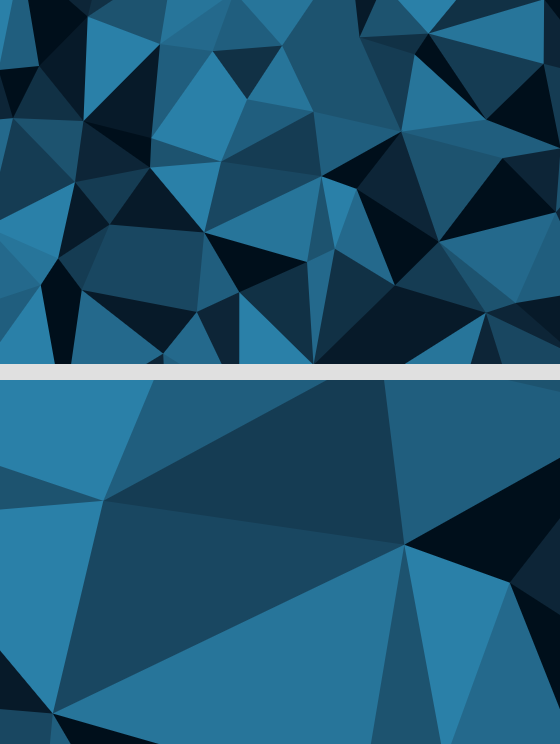
Top, the full canvas; bottom, a detail of the centre.
A WebGL 1 fragment shader for this background:

```glsl
precision highp float;
// Low-poly mesh of flat blue triangles over an irregular, tilted lattice.

uniform vec2 u_resolution;

const float CELLS_HIGH = 5.1;  // lattice cells along the canvas height
const float TILT = 0.4;        // lattice rotation in radians
const float JITTER = 0.82;     // vertex displacement range, below 1 cell
const float SHADES = 11.0;     // number of distinct tones

vec2 hash22(vec2 p) {
  vec3 q = fract(p.xyx * vec3(0.1031, 0.1030, 0.0973));
  q += dot(q, q.yzx + 33.33);
  return fract((q.xx + q.yz) * q.zy);
}

float cross2(vec2 a, vec2 b) {
  return a.x * b.y - a.y * b.x;
}

vec2 rotate(vec2 p, float angle) {
  float c = cos(angle);
  float s = sin(angle);
  return vec2(c * p.x - s * p.y, s * p.x + c * p.y);
}

vec2 latticeVertex(vec2 id) {
  return id + JITTER * (hash22(id + 17.0) - 0.5);
}

// Signed distance to the line a-b, positive on its left.
float edgeDistance(vec2 p, vec2 a, vec2 b) {
  vec2 edge = b - a;
  return cross2(edge, p - a) / max(length(edge), 1e-4);
}

// Antialiased coverage of a counter-clockwise triangle.
float triangleCoverage(vec2 p, vec2 a, vec2 b, vec2 c, float pixel) {
  float d = min(edgeDistance(p, a, b),
                min(edgeDistance(p, b, c), edgeDistance(p, c, a)));
  return clamp(d / pixel + 0.5, 0.0, 1.0);
}

// True if diagonal a-c gives the better (Delaunay) split of quad abcd.
bool splitsAlongAC(vec2 a, vec2 b, vec2 c, vec2 d) {
  float sinB = cross2(c - b, a - b);
  float cosB = dot(c - b, a - b);
  float sinD = cross2(a - d, c - d);
  float cosD = dot(a - d, c - d);
  return sinB * cosD + cosB * sinD >= 0.0;
}

// Near-black navy to bright steel blue.
vec3 blueRamp(float t) {
  return vec3(0.165 * pow(t, 0.75),
              mix(0.057, 0.502, t),
              mix(0.104, 0.659, t));
}

// Evenly spread tone with a random offset, quantised to flat shades.
vec3 facetColor(vec2 id, float offset, float random) {
  float spread = fract(dot(id, vec2(0.7549, 0.5698)) + offset + 0.6 * random);
  float level = floor(SHADES * pow(spread, 1.15));
  return blueRamp(min(level / (SHADES - 1.0), 1.0));
}

// Colour weighted by coverage, with the weight in alpha.
vec4 shadeCell(vec2 p, vec2 id, float pixel) {
  vec2 a = latticeVertex(id);
  vec2 b = latticeVertex(id + vec2(1.0, 0.0));
  vec2 c = latticeVertex(id + vec2(1.0, 1.0));
  vec2 d = latticeVertex(id + vec2(0.0, 1.0));

  bool alongAC = splitsAlongAC(a, b, c, d);
  vec2 firstEnd = alongAC ? c : d;
  vec2 secondStart = alongAC ? a : b;
  float first = triangleCoverage(p, a, b, firstEnd, pixel);
  float second = triangleCoverage(p, secondStart, c, d, pixel);

  vec2 random = hash22(id + 71.0);
  return first * vec4(facetColor(id, 0.0, random.x), 1.0)
       + second * vec4(facetColor(id, 0.38, random.y), 1.0);
}

void main() {
  float pixel = CELLS_HIGH / u_resolution.y;
  vec2 p = rotate(gl_FragCoord.xy * pixel, TILT) + 20.0;
  vec2 cell = floor(p);

  // Displaced quads can reach into any neighbouring cell.
  vec4 sum = vec4(0.0);
  for (int y = -1; y <= 1; y++) {
    for (int x = -1; x <= 1; x++) {
      sum += shadeCell(p, cell + vec2(float(x), float(y)), pixel);
    }
  }
  gl_FragColor = vec4(sum.rgb / max(sum.a, 1e-4), 1.0);
}
```
